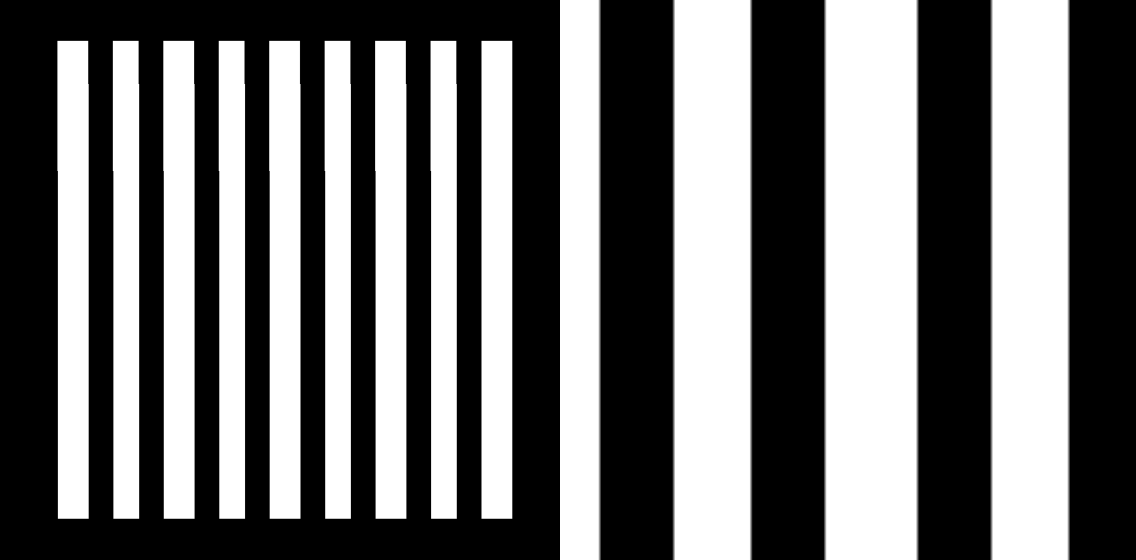
Left: the whole. Right: its middle third, enlarged.
This pattern is drawn by a three.js fragment shader. Its source:

```glsl
varying vec2 vUv;

const float BAR_COUNT = 9.0;
const float PITCH = 0.09455;
const float FIRST_CENTER = 0.1309;
const float WIDE = 0.0550;
const float NARROW = 0.0460;
const float BOTTOM = 0.0736;
const float TOP = 0.9270;
const float SOFTNESS = 1.0 / 512.0;
const float JOG = 0.0009;
const float LEFT_JOG_Y = 0.694;
const float RIGHT_JOG_Y = 0.850;
const vec3 BLACK = vec3(0.0);
const vec3 WHITE = vec3(1.0);

// Linear edge: 0 below the boundary, 1 above it
float softStep(float boundary, float value, float softness) {
  return clamp(0.5 + (value - boundary) / softness, 0.0, 1.0);
}

float span(float low, float high, float value, float softness) {
  return softStep(low, value, softness) * (1.0 - softStep(high, value, softness));
}

// Alternating wide and narrow bars with a slight leftward jog near the top
float barMask(vec2 p, float index, float softness) {
  float center = FIRST_CENTER + index * PITCH;
  float halfWidth = 0.5 * mix(WIDE, NARROW, mod(index, 2.0));
  float jog = JOG * (1.0 - step(BAR_COUNT - 1.5, index));
  float left = center - halfWidth - jog * step(LEFT_JOG_Y, p.y);
  float right = center + halfWidth - jog * step(RIGHT_JOG_Y, p.y);
  return span(left, right, p.x, softness);
}

void main() {
  // Nearest bar in the row
  float index = floor((vUv.x - FIRST_CENTER) / PITCH + 0.5);
  index = clamp(index, 0.0, BAR_COUNT - 1.0);

  float mask = barMask(vUv, index, SOFTNESS) * span(BOTTOM, TOP, vUv.y, SOFTNESS);
  gl_FragColor = vec4(mix(BLACK, WHITE, mask), 1.0);
}
```
